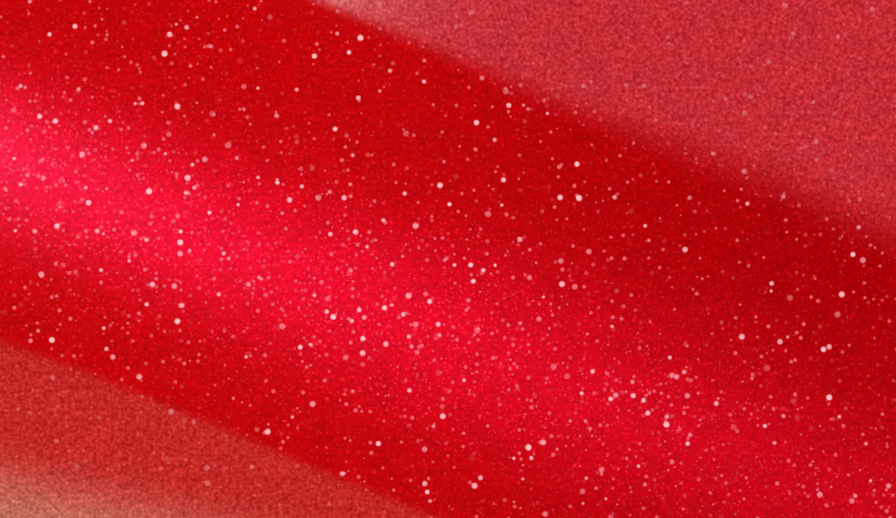
A Shadertoy shader for this texture:

```glsl
// Red metallic flake paint on a curved panel: soft diagonal bands of reflected
// light are shaded along one slanted coordinate, then gradient noise adds grain
// and jittered cell layers scatter glitter that is densest in the highlight.

vec2 hash2(vec2 p) {
    vec3 q = fract(p.xyx * vec3(0.1031, 0.1030, 0.0973));
    q += dot(q, q.yzx + 33.33);
    return fract((q.xx + q.yz) * q.zy);
}

float gradientDot(vec2 cell, vec2 offset) {
    float a = 6.2832 * hash2(cell + 71.0).x;
    return dot(vec2(cos(a), sin(a)), offset);
}

float gradientNoise(vec2 p) {
    vec2 i = floor(p), f = fract(p);
    vec2 u = f * f * f * (f * (f * 6.0 - 15.0) + 10.0);
    vec2 e = vec2(1.0, 0.0);
    return mix(mix(gradientDot(i, f), gradientDot(i + e, f - e), u.x),
               mix(gradientDot(i + e.yx, f - e.yx), gradientDot(i + 1.0, f - 1.0), u.x), u.y);
}

// Round flakes, one per cell; the rarest hashes shine brightest.
float flakes(vec2 p, float scale, float density, float seed) {
    p = mat2(0.82, 0.57, -0.57, 0.82) * p * scale + seed;
    float soft = 0.6 * scale / iResolution.y + 0.08;
    vec2 cell = floor(p);
    float light = 0.0;
    for (int y = -1; y <= 1; y++)
    for (int x = -1; x <= 1; x++) {
        vec2 id = cell + vec2(x, y) + 200.0;
        vec2 jitter = hash2(id), kind = hash2(id + 37.7);
        float radius = mix(0.15, 0.36, kind.y);
        float d = length(p + 200.0 - id - jitter);
        float shine = smoothstep(1.0 - density, 1.0, kind.x);
        light = max(light, shine * (1.0 - smoothstep(radius - soft, radius + soft, d)));
    }
    return light;
}

void mainImage(out vec4 fragColor, in vec2 fragCoord) {
    vec2 p = fragCoord / iResolution.y;
    float warp = 0.012 * gradientNoise(p * 3.0);
    float s = p.y + 0.4 * p.x + warp;

    // Deep red body, darkest to the right of the upper shadow
    vec3 color = mix(vec3(0.76, 0.02, 0.04), vec3(0.66, 0.005, 0.025),
                     smoothstep(0.5, 1.7, p.x));

    // Crimson highlight, fading and spreading to the right
    float reach = 1.0 - smoothstep(0.1, 1.75, p.x);
    float across = (s - 0.70) / mix(0.22, 0.16, reach);
    float glow = exp(-across * across) * mix(0.42, 1.0, reach);
    color = mix(color, vec3(0.95, 0.055, 0.19), glow);
    color += vec3(0.03, 0.07, 0.08) * glow * exp(-3.5 * p.x);

    // Pale reflection at the upper right, brightest where its edge meets the top
    float blur = mix(0.018, 0.075, smoothstep(0.6, 1.7, p.x));
    float upper = smoothstep(1.24 - blur, 1.24 + blur, s);
    vec3 upperColor = mix(vec3(0.77, 0.165, 0.20), vec3(0.84, 0.42, 0.41),
                          exp(-14.0 * length((p - vec2(0.66, 1.01)) * vec2(0.6, 1.2))));
    color = mix(color, upperColor, upper);

    // Warm reflection at the lower left, turning tan in the corner
    float lower = 1.0 - smoothstep(0.325, 0.358, s);
    vec3 lowerColor = mix(vec3(0.76, 0.15, 0.14), vec3(0.76, 0.43, 0.36),
                          1.0 - smoothstep(0.0, 0.17, p.y + 0.23 * p.x));
    color = mix(color, lowerColor, lower);

    // Fine grain and broader mottling
    float pale = max(upper, lower);
    float grain = gradientNoise(p * 145.0) + 0.6 * gradientNoise(p * 73.0 + 9.0);
    color *= 1.0 + 0.13 * grain + 0.05 * gradientNoise(p * 17.0);
    color += vec3(0.03, 0.07, 0.07) * pale * grain;

    // Glitter from dust to a few large sparks
    float cluster = 0.9 + 0.5 * gradientNoise(p * 9.0 + 4.0);
    float dust = flakes(p, 135.0, 0.55, 3.0);
    float mid = flakes(p, 88.0, (0.20 + 0.28 * glow) * cluster, 19.0);
    float sparks = flakes(p, 60.0, (0.07 + 0.13 * glow) * cluster, 47.0);
    color += vec3(0.11, 0.13, 0.14) * dust * (0.6 + 0.6 * glow);
    color = mix(color, vec3(0.96, 0.50, 0.54), mid * mix(0.75, 0.40, pale));
    color = mix(color, vec3(1.0, 0.83, 0.84), sparks * mix(0.90, 0.35, pale));

    fragColor = vec4(clamp(color, 0.0, 1.0), 1.0);
}
```
